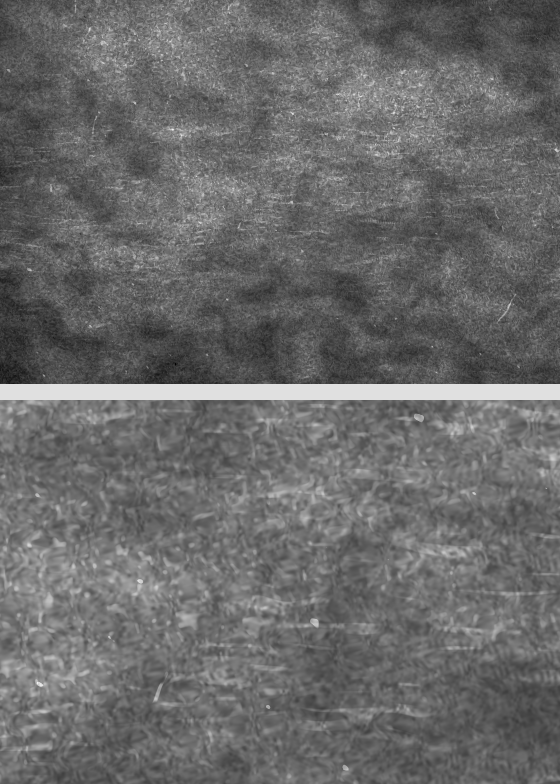
Top: the whole. Bottom: its middle third, enlarged.
Give the GLSL for this texture, as a WebGL 1 fragment shader.

```glsl
precision highp float;
// A worn grey chalkboard: cloudy wiped chalk over a fine leathery grain,
// with broken horizontal hairlines, short scratches and scattered chips.
// Built from layered value noise plus hashed cells for the isolated marks.
uniform vec2 u_resolution;

const float BASE_TONE = 0.388;
const float CLOUD_CONTRAST = 0.23;
const float MOTTLE_CONTRAST = 0.27;
const float VIGNETTE = 0.085;
const float GRAIN_CONTRAST = 0.25;
const float GRAIN_FREQ = 205.0;      // grains per canvas height
const float DUST_STRENGTH = 0.17;
const float HAIRLINE_STRENGTH = 0.17;
const vec2 HAIRLINE_FREQ = vec2(25.0, 165.0);
const float SCRATCH_CELL = 0.24;
const float SCRATCH_WIDTH = 0.0013;
const float SCRATCH_STRENGTH = 0.25;
const float CHIP_CELL = 0.062;
const float CHIP_STRENGTH = 0.30;

float hash(vec2 p) {
  return fract(sin(dot(p, vec2(127.1, 311.7))) * 43758.5453);
}

float noise(vec2 p) {
  vec2 i = floor(p), f = fract(p);
  f = f * f * (3.0 - 2.0 * f);
  return mix(mix(hash(i), hash(i + vec2(1.0, 0.0)), f.x),
             mix(hash(i + vec2(0.0, 1.0)), hash(i + 1.0), f.x), f.y);
}

vec2 turn(vec2 p) {
  return mat2(0.8, 0.6, -0.6, 0.8) * p;
}

float fbm(vec2 p) {
  float sum = 0.0, amp = 0.5;
  for (int i = 0; i < 5; i++) {
    sum += amp * noise(p);
    p = turn(p) * 2.05 + 7.3;
    amp *= 0.5;
  }
  return sum / 0.97;
}

// Soft elliptical patch of wiped chalk
float smudge(vec2 p, vec2 centre, vec2 radius) {
  vec2 d = (p - centre) / radius;
  return exp(-dot(d, d));
}

// Short, mostly upright scratches, one candidate per cell
float scratches(vec2 p, float px) {
  vec2 cell = floor(p / SCRATCH_CELL);
  float ink = 0.0;
  for (int y = -1; y <= 1; y++) {
    for (int x = -1; x <= 1; x++) {
      vec2 id = cell + vec2(float(x), float(y));
      float present = step(hash(id + 3.7), 0.45);
      vec2 centre = (id + vec2(hash(id + 11.1), hash(id + 23.9))) * SCRATCH_CELL;
      float angle = (hash(id + 41.3) - 0.5) * 1.2;
      float halfLength = mix(0.008, 0.045, pow(hash(id + 57.7), 2.0));
      vec2 dir = vec2(sin(angle), cos(angle));
      vec2 d = p - centre;
      d.x += 0.008 * (noise(p * 50.0) - 0.5);
      float dist = length(d - dir * clamp(dot(d, dir), -halfLength, halfLength));
      float line = 1.0 - smoothstep(SCRATCH_WIDTH - px * 0.5, SCRATCH_WIDTH + px, dist);
      ink = max(ink, present * line);
    }
  }
  return ink * smoothstep(0.3, 0.65, noise(p * 120.0 + 5.0));
}

// Small irregular chips: positive where chalk shows, negative for rare pits
float chips(vec2 p, float px) {
  vec2 id = floor(p / CHIP_CELL);
  vec2 centre = (id + mix(vec2(0.15), vec2(0.85), vec2(hash(id + 2.3), hash(id + 8.9)))) * CHIP_CELL;
  float radius = mix(0.0006, 0.0034, pow(hash(id + 17.3), 4.0));
  float dist = length(turn(p - centre) * vec2(0.7, 1.2)) + 0.005 * (noise(p * 210.0) - 0.5);
  float mark = 1.0 - smoothstep(radius - px * 0.5, radius + px, dist);
  float kind = hash(id + 31.7);
  return mark * (step(kind, 0.24) - 0.6 * step(0.99, kind));
}

void main() {
  vec2 p = gl_FragCoord.xy / u_resolution.y;
  float aspect = u_resolution.x / u_resolution.y;
  float px = 1.0 / u_resolution.y;
  vec2 q = vec2(p.x / aspect, p.y);

  // Broad wiped patches, ragged by a warped position
  vec2 warped = p + 0.16 * (vec2(fbm(p * 5.0), fbm(p * 5.0 + 19.0)) - 0.5);
  float wiped = smudge(warped, vec2(0.21 * aspect, 0.90), vec2(0.19, 0.09))
              + 0.6 * smudge(warped, vec2(0.34 * aspect, 0.97), vec2(0.12, 0.09))
              + 0.6 * smudge(warped, vec2(0.66 * aspect, 0.70), vec2(0.30, 0.13))
              + 0.7 * smudge(warped, vec2(0.03 * aspect, 0.37), vec2(0.20, 0.08));
  float clouds = fbm(p * vec2(3.2, 4.2) + 4.0) - 0.5;
  float drips = noise(warped * vec2(13.0, 2.5)) - 0.5;
  vec2 edge = abs(q - vec2(0.46, 0.57)) * 1.8;
  float shade = smoothstep(0.25, 1.25, length(edge));
  float tone = BASE_TONE + CLOUD_CONTRAST * clouds + 0.03 * drips
             + 0.085 * wiped - VIGNETTE * shade + 0.03 * (q.y - 0.5);

  // Mid-size mottling, drawn out a little sideways
  float mottle = fbm(warped * vec2(15.0, 22.0) + 83.0) - 0.5;
  tone += MOTTLE_CONTRAST * mottle;

  // Leathery grain and chalk dust, strongest on the wiped patches
  float chalk = 0.45 + 1.6 * clouds + 1.3 * mottle + 0.6 * wiped - 0.25 * shade;
  chalk = clamp(chalk, 0.06, 1.2);
  vec2 grainPos = turn(p) * GRAIN_FREQ + 1.2 * noise(p * 70.0);
  float coarse = noise(grainPos);
  float fine = noise(turn(grainPos) * 1.6 + 31.0);
  tone += GRAIN_CONTRAST * (0.7 + 0.5 * chalk) * (0.5 * (coarse + fine) - 0.5);
  float dust = smoothstep(0.6, 0.95, noise(turn(grainPos) * 0.9 + 77.0));
  tone += DUST_STRENGTH * chalk * dust;

  // Broken hairlines, gathered around the middle of the board
  float wobble = 0.016 * noise(p * 9.0) + 0.006 * noise(p * 34.0);
  vec2 bent = p + vec2(0.0, wobble + 0.02 * p.x);
  float hairline = smoothstep(0.68, 0.93, noise(bent * HAIRLINE_FREQ));
  float band = 0.25 + 0.75 * smudge(q, vec2(0.55, 0.50), vec2(0.6, 0.26));
  float patches = smoothstep(0.36, 0.6, fbm(p * vec2(4.0, 7.0) + 51.0));
  float furrow = noise(bent * HAIRLINE_FREQ * vec2(0.8, 0.6) + 15.0) - 0.5;
  tone += HAIRLINE_STRENGTH * hairline * band * patches * (0.4 + 0.9 * fine);
  tone += 0.07 * furrow * band;

  // Isolated marks
  tone += SCRATCH_STRENGTH * scratches(p, px);
  tone += CHIP_STRENGTH * chips(p, px);
  gl_FragColor = vec4(vec3(clamp(tone, 0.0, 1.0)), 1.0);
}
```
